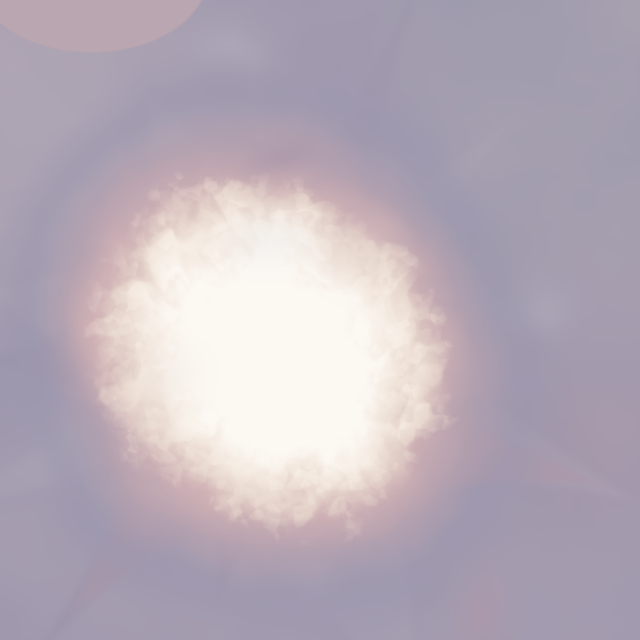
Reproduce this background procedurally as a WebGL 1 fragment shader.

```glsl
precision highp float;
// A cream-white cloud of light with a rosy halo on a dusky mauve ground.
// A tilted ellipse, ruffled by soft cell noise, drives a colour ramp;
// faint tapered shards and hazy spots break up the ground around it.
uniform vec2 u_resolution;

float hash(vec2 p) {
  vec3 q = fract(vec3(p.xyx) * 0.1031);
  q += dot(q, q.yzx + 33.33);
  return fract((q.x + q.y) * q.z);
}

float noise(vec2 p) {
  vec2 i = floor(p), f = fract(p);
  f = f * f * (3.0 - 2.0 * f);
  return mix(mix(hash(i), hash(i + vec2(1, 0)), f.x),
             mix(hash(i + vec2(0, 1)), hash(i + vec2(1, 1)), f.x), f.y);
}

float fbm(vec2 p) {
  float sum = 0.0, amp = 0.5;
  for (int i = 0; i < 4; i++) {
    sum += amp * noise(p);
    p = mat2(1.6, 1.2, -1.2, 1.6) * p + 7.3;
    amp *= 0.5;
  }
  return sum;
}

// Rounded clumps: random cell values with narrow blended borders
float clumps(vec2 p) {
  vec2 cell = floor(p);
  float sum = 0.0, total = 0.0;
  for (int y = -1; y <= 1; y++) {
    for (int x = -1; x <= 1; x++) {
      vec2 id = cell + vec2(x, y);
      vec2 d = id + vec2(hash(id + 11.0), hash(id + 47.0)) - p;
      float weight = exp(-14.0 * dot(d, d));
      sum += weight * hash(id + 83.0);
      total += weight;
    }
  }
  return sum / max(total, 1e-6);
}

// Triangle that narrows from base to tip and fades in along its length
float shard(vec2 p, vec2 base, vec2 tip, float halfWidth) {
  vec2 axis = tip - base, q = p - base;
  float along = dot(q, axis) / dot(axis, axis);
  float across = abs(q.x * axis.y - q.y * axis.x) / length(axis);
  return smoothstep(0.0, 0.02, halfWidth * (1.0 - along) - across)
       * smoothstep(0.0, 0.6, along);
}

float spot(vec2 p, vec2 center, vec2 size) {
  vec2 q = (p - center) / size;
  return exp(-dot(q, q));
}

void main() {
  vec2 p = gl_FragCoord.xy / u_resolution;
  vec2 center = vec2(0.425, 0.445);
  vec2 warp = vec2(fbm(p * 6.0), fbm(p * 6.0 + 31.0)) - 0.47;

  // Ground: rosier at upper left, greyer at upper right
  vec3 color = mix(vec3(0.635, 0.605, 0.685), vec3(0.68, 0.645, 0.705),
                   spot(p, vec2(0.05, 0.82), vec2(0.25, 0.22)));
  color = mix(color, vec3(0.64, 0.62, 0.685), smoothstep(0.5, 0.8, p.x) * smoothstep(0.3, 0.8, p.y));
  color = mix(color, vec3(0.64, 0.595, 0.67), spot(p, vec2(0.9, 0.3), vec2(0.25, 0.15)));
  color += (fbm(p * 5.0 + 3.0) - 0.47) * vec3(0.05, 0.03, 0.01);

  // Faint shards pointing away from the light
  for (int i = 0; i < 18; i++) {
    float k = float(i);
    float angle = (k + hash(vec2(k, 3.0))) * 0.349;
    vec2 dir = vec2(cos(angle), sin(angle));
    float reach = 0.42 + 0.3 * hash(vec2(k, 9.0));
    float mask = shard(p, center + 0.22 * dir, center + reach * dir, 0.05 + 0.08 * hash(vec2(k, 5.0)));
    color += mask * (hash(vec2(k, 21.0)) - 0.5) * vec3(0.03, 0.035, 0.025);
  }
  vec3 rose = vec3(0.675, 0.595, 0.66);
  color = mix(color, rose, 0.7 * shard(p, vec2(0.6, 0.32), vec2(0.96, 0.24), 0.09));
  color = mix(color, rose, 0.45 * shard(p, vec2(0.3, 0.26), vec2(0.1, 0.03), 0.1));
  color = mix(color, rose, 0.6 * spot(p, vec2(0.75, 0.04), vec2(0.04, 0.08)));

  // Pale haze
  vec3 haze = vec3(0.69, 0.67, 0.73);
  color = mix(color, haze, 0.6 * spot(p + 0.06 * warp, vec2(0.36, 0.935), vec2(0.06, 0.04)));
  color = mix(color, haze, 0.6 * spot(p + 0.06 * warp, vec2(0.85, 0.525), vec2(0.05, 0.035)));
  color = mix(color, haze, 0.4 * spot(p + 0.06 * warp, vec2(0.1, 0.29), vec2(0.05, 0.05)));

  // Rosy disc cut by the upper left edge
  float disc = length((p - vec2(0.143, 1.039)) / vec2(0.182, 0.121));
  color = mix(color, vec3(0.725, 0.65, 0.69), 1.0 - smoothstep(0.985, 1.015, disc));

  // Tilted ellipse radius: 1 lies at the rim of the cream cloud
  vec2 q = p - center;
  vec2 tilted = vec2(q.x - q.y, q.x + q.y) * 0.7071;
  float r = length(tilted / vec2(0.272, 0.242));
  float halo = r + 0.3 * warp.x;
  float ruffle = clumps(p * 18.0 + 2.0 * warp) * 0.5 + clumps(p * 42.0 + 3.0 * warp) * 0.3
               + clumps(p * 85.0) * 0.2 - 0.5;
  float body = r + 0.22 * warp.y + 0.28 * ruffle;

  // Dusky ring, rosy halo, then cream and white layers
  color = mix(color, vec3(0.615, 0.595, 0.685), 0.55 * exp(-pow((halo - 1.55) / 0.16, 2.0)));
  color = mix(color, vec3(0.72, 0.635, 0.685), 1.0 - smoothstep(1.12, 1.5, halo));
  color = mix(color, vec3(0.82, 0.70, 0.71), 1.0 - smoothstep(0.95, 1.28, halo));
  color = mix(color, vec3(0.65, 0.58, 0.66), 0.6 * spot(p + 0.05 * warp, vec2(0.437, 0.76), vec2(0.05, 0.03)));
  color = mix(color, vec3(0.89, 0.82, 0.79), 1.0 - smoothstep(0.88, 1.1, body));
  color = mix(color, vec3(0.945, 0.895, 0.855), 1.0 - smoothstep(0.76, 0.95, body));
  color = mix(color, vec3(0.988, 0.972, 0.95), 1.0 - smoothstep(0.55, 0.85, body));

  // Beige shade at the left and upper right, cool veil near the top
  color = mix(color, vec3(0.92, 0.87, 0.84), 0.5 * spot(p + 0.08 * warp, vec2(0.25, 0.39), vec2(0.05, 0.06)));
  color = mix(color, vec3(0.90, 0.84, 0.81), 0.5 * spot(p + 0.08 * warp, vec2(0.56, 0.6), vec2(0.05, 0.04)));
  color = mix(color, vec3(0.94, 0.93, 0.925), 0.6 * spot(p, vec2(0.42, 0.625), vec2(0.07, 0.04)));
  gl_FragColor = vec4(color, 1.0);
}
```
